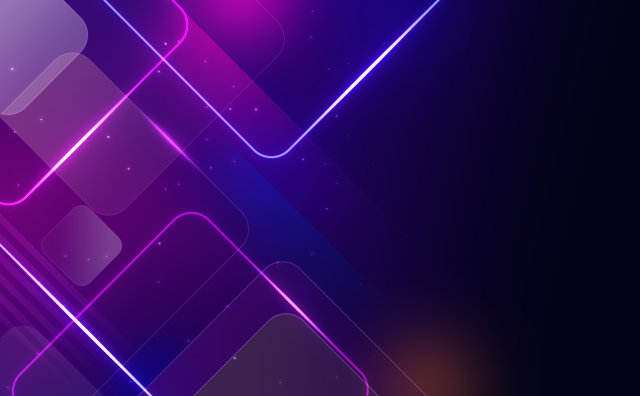
Write a WebGL 2 fragment shader that draws this background.

```glsl
#version 300 es
precision highp float;
// Neon diagonal background: glowing rounded frames, glass panels and sparkles on deep violet.
uniform vec2 u_resolution;
out vec4 outColor;

const vec3 INDIGO = vec3(0.15, 0.005, 0.43);
const vec3 NIGHT = vec3(0.005, 0.008, 0.085);
const vec3 PLUM = vec3(0.42, 0.01, 0.45);
const vec3 DUSK = vec3(0.11, 0.01, 0.25);
const vec3 MAGENTA = vec3(0.72, 0.05, 0.70);
const vec3 ROSE = vec3(0.62, 0.0, 0.28);
const vec3 PINK = vec3(1.0, 0.35, 0.95);
const vec3 BLUE = vec3(0.0, 0.04, 0.70);
const vec3 VIOLET = vec3(0.27, 0.04, 0.95);
const vec3 ICE = vec3(0.45, 0.66, 0.85);
const vec3 LAVENDER = vec3(0.70, 0.58, 0.78);
const vec3 AMBER = vec3(0.27, 0.13, 0.0);
const float CORNER = 0.063;     // corner radius of the frames
const float HAIRLINE = 0.0011;  // half width of panel outlines
const float TUBE = 0.0025;      // half width of neon tubes
const float STAR_CELL = 0.062;
const float FAR = 3.0;          // an edge outside the canvas

float hash(vec2 p) {
  vec3 q = fract(vec3(p.xyx) * 0.1031);
  q += dot(q, q.yzx + 33.33);
  return fract((q.x + q.y) * q.z);
}

// Soft round spot of light
float spot(vec2 p, vec2 center, float radius) {
  vec2 d = (p - center) / radius;
  return exp(-dot(d, d));
}

// Rounded box between two corners given in diagonal coordinates
float frame(vec2 d, vec2 lo, vec2 hi, float r) {
  vec2 q = (abs(d - 0.5 * (lo + hi)) - 0.5 * (hi - lo)) * 0.70711 + r;
  return length(max(q, 0.0)) + min(max(q.x, q.y), 0.0) - r;
}

float fill(float sd) {
  float aa = 0.75 / u_resolution.y;
  return 1.0 - smoothstep(-aa, aa, sd);
}

float stroke(float sd, float halfWidth) { return fill(abs(sd) - halfWidth); }

// Neon tube with a halo; heat whitens the core and widens the light
vec3 neon(float sd, vec3 tube, vec3 halo, float heat) {
  float d = abs(sd);
  vec3 core = mix(tube, vec3(1.0), min(heat, 1.0)) * stroke(sd, TUBE + 0.0018 * heat);
  return core + halo * (exp(-d / 0.009) * (0.16 + 0.5 * heat) + exp(-d / 0.045) * (0.03 + 0.17 * heat));
}

vec3 sparkles(vec2 p) {
  vec2 cell = floor(p / STAR_CELL);
  float seed = hash(cell);
  vec2 place = 0.2 + 0.6 * vec2(hash(cell + 17.0), hash(cell + 41.0));
  float d = length(fract(p / STAR_CELL) - place) * STAR_CELL;
  float size = mix(0.0010, 0.0034, pow(hash(cell + 73.0), 5.0));
  float lit = step(seed, 0.24) * (1.0 - smoothstep(0.6, 1.1, p.x));
  vec3 tint = mix(vec3(0.50, 0.22, 0.72), vec3(1.0, 0.85, 1.0), spot(p, vec2(0.1, 0.9), 0.3));
  return tint * lit * (0.8 * fill(d - size) + 0.16 * exp(-d / 0.004));
}

void main() {
  vec2 p = gl_FragCoord.xy / u_resolution.y;
  p.x *= 1.62 * u_resolution.y / u_resolution.x;
  vec2 d = vec2(p.x + p.y - 1.0, p.x - p.y + 1.0);  // diagonal coordinates

  // Base gradient and broad colour clouds
  vec3 col = mix(INDIGO, NIGHT, smoothstep(0.5, 1.62, p.x + 0.25 * (0.75 - p.y)));
  col = mix(col, DUSK, 0.75 * spot(p, vec2(0.50, 0.12), 0.36));
  col = mix(col, PLUM, 0.95 * spot(p, vec2(0.0, 0.48), 0.38));
  col = mix(col, PLUM, 0.45 * spot(p, vec2(0.34, 0.48), 0.20));
  col += ROSE * 0.85 * spot(p, vec2(0.61, 1.03), 0.15);
  col += BLUE * 0.22 * spot(p, vec2(1.0, 1.0), 0.20);
  col = mix(col, vec3(0.03, 0.02, 0.52), 0.75 * spot(p, vec2(0.39, 0.02), 0.14));
  col += BLUE * 0.16 * spot(p, vec2(0.67, 0.56), 0.17);
  col += AMBER * spot(p, vec2(1.08, 0.02), 0.15);

  // Diagonal beams with one crisp side
  float beam = fill(d.x - 0.437) * smoothstep(0.06, 0.40, d.x);
  col += vec3(0.27, 0.0, 0.10) * beam * smoothstep(0.3, 0.65, d.y) * (1.0 - smoothstep(0.70, 1.20, d.y));
  col += vec3(0.035, 0.0, 0.035) * beam * smoothstep(0.6, 1.1, d.y) * (1.0 - smoothstep(1.1, 1.8, d.y));
  beam = fill(d.x - 0.22) * smoothstep(-0.10, 0.21, d.x);
  col += vec3(-0.04, 0.035, 0.07) * beam * smoothstep(0.8, 1.15, d.y) * (1.0 - smoothstep(1.3, 1.9, d.y));

  // Shapes
  float vee = frame(d, vec2(0.264, -FAR), vec2(FAR, 1.11), CORNER);
  float loop = frame(d, vec2(-0.521, -FAR), vec2(0.437, 0.563), CORNER);
  float wide = frame(d, vec2(-0.295, -FAR), vec2(0.648, 0.844), CORNER);
  float slab = frame(d, vec2(-FAR, 0.291), vec2(0.076, 1.234), CORNER);
  float pane = frame(d, vec2(-0.295, -FAR), vec2(0.16, 0.336), CORNER);
  float tile = frame(d, vec2(-0.527, 0.713), vec2(-0.30, 0.941), 0.03);
  float arch = frame(d, vec2(-0.983, 0.996), vec2(-0.027, 1.941), CORNER);
  float tent = frame(d, vec2(-FAR, 1.35), vec2(0.08, FAR), CORNER);
  float inner = frame(d, vec2(-FAR, 1.49), vec2(-0.042, FAR), CORNER);
  float base = frame(d, vec2(-FAR, 0.854), vec2(-0.738, FAR), CORNER);
  float ray = (d.x + 0.618) * 0.70711;

  // Glass fills
  col = mix(col, LAVENDER, 0.05 * fill(wide) * (1.0 - smoothstep(0.3, 0.9, p.x)));
  col = mix(col, vec3(0.16, 0.01, 0.30), 0.3 * fill(slab) * smoothstep(0.8, 1.2, d.y));
  col = mix(col, vec3(0.56, 0.30, 0.56), fill(max(wide, slab)) * mix(0.60, 0.12, smoothstep(0.3, 0.85, d.y)));
  col = mix(col, LAVENDER, fill(pane) * mix(0.80, 0.45, smoothstep(-0.05, 0.34, d.y)));
  col = mix(col, LAVENDER, fill(tile) * mix(0.04, 0.42, smoothstep(0.12, 0.31, p.x)));
  col = mix(col, vec3(0.27, 0.01, 0.42), 0.5 * fill(arch) * spot(p, vec2(0.48, 0.43), 0.20));
  col = mix(col, vec3(0.27, 0.03, 0.42), fill(tent) * mix(0.65, 0.10, smoothstep(0.45, 0.95, p.x)));
  col = mix(col, vec3(0.25, 0.17, 0.29), fill(inner) * mix(0.75, 0.4, smoothstep(0.6, 0.95, p.x)));
  col = mix(col, LAVENDER, 0.12 * fill(base));

  // Fine stripes beside the lower ray
  float stripes = smoothstep(0.42, 0.58, abs(fract(d.x / 0.05) * 2.0 - 1.0));
  float stripeArea = smoothstep(-0.83, -0.78, d.x) * (1.0 - smoothstep(-0.54, -0.50, d.x));
  col += vec3(0.08, 0.03, 0.08) * stripes * stripeArea * (1.0 - smoothstep(0.7, 1.3, d.y));

  // Thin outlines
  float thin = 0.12 * stroke(wide, HAIRLINE) + 0.17 * stroke(slab, HAIRLINE) + 0.22 * stroke(pane, HAIRLINE);
  thin += 0.12 * stroke(tile, HAIRLINE) + 0.25 * stroke(tent, HAIRLINE) + 0.32 * stroke(inner, HAIRLINE);
  col += LAVENDER * thin;

  // Neon tubes, each with its own hot spot
  col += neon(vee, ICE * 0.85, VIOLET, spot(p, vec2(0.92, 0.82), 0.17));
  col += neon(loop, MAGENTA * 0.65, MAGENTA, 0.9 * spot(p, vec2(0.19, 0.63), 0.14));
  col += neon(arch, MAGENTA * 0.55, MAGENTA * 0.7, 0.6 * spot(p, vec2(0.74, 0.23), 0.09));
  col += neon(ray, ICE, VIOLET * 0.7, spot(p, vec2(0.22, 0.165), 0.19));
  float flare = spot(p, vec2(0.432, 0.648), 0.07);
  col += (PINK * 0.8 * exp(-abs(slab) / 0.004) + MAGENTA * 0.25 * exp(-abs(slab) / 0.02)) * flare;

  col += sparkles(p);
  outColor = vec4(clamp(col, 0.0, 1.0), 1.0);
}
```
